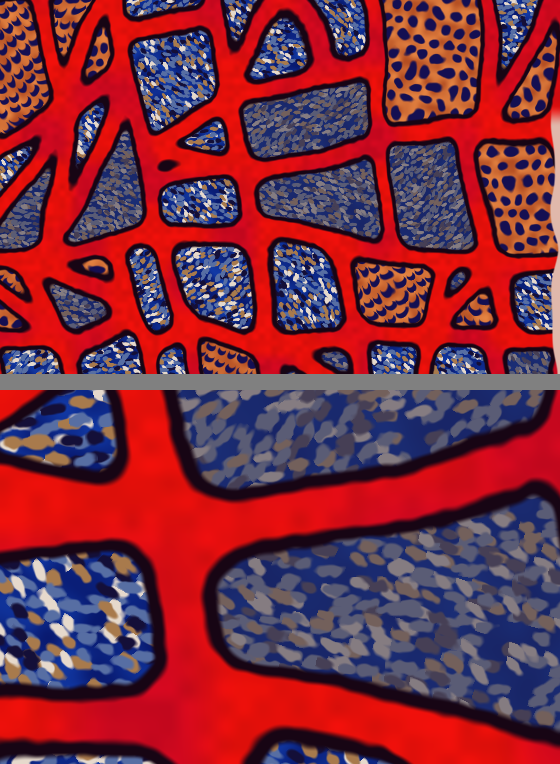
Top, the full canvas; bottom, a detail of the centre.
Write a Shadertoy shader that draws this pattern.

```glsl
// Red branching bands with dark outlines around dabbed blue and spotted orange panels.

float hash(vec2 p) {
    p = fract(p * vec2(0.1031, 0.1137) + 0.37);
    p += dot(p, p.yx + 33.33);
    return fract((p.x + p.y) * p.x * 17.3);
}

float noise(vec2 p) {
    vec2 i = floor(p), f = fract(p);
    f = f * f * (3.0 - 2.0 * f);
    return mix(mix(hash(i), hash(i + vec2(1, 0)), f.x),
               mix(hash(i + vec2(0, 1)), hash(i + vec2(1, 1)), f.x), f.y);
}

vec2 noise2(vec2 p) {
    return vec2(noise(p), noise(p + 41.7)) - 0.5;
}

float cross2(vec2 a, vec2 b) {
    return a.x * b.y - a.y * b.x;
}

// Distance to the left of the line a-b; collapsed sides are ignored
float sideDistance(vec2 p, vec2 a, vec2 b) {
    float len = length(b - a);
    return len < 0.001 ? 9.0 : cross2(b - a, p - a) / len;
}

// Splits the plane into slanted quads and triangles: x = rounded inner distance, y = panel id
vec2 panels(vec2 p) {
    vec2 a = vec2(-0.06), b = vec2(1.55, -0.06), c = vec2(1.55, 1.06), d = vec2(-0.06, 1.06);
    float id = 1.0;
    for (int i = 0; i < 5; i++) {
        float along = length(b - a) + length(c - d), across = length(c - b) + length(d - a);
        if (along * mix(0.7, 1.45, hash(vec2(id, 3.0))) < across) {
            vec2 first = a;
            a = b; b = c; c = d; d = first;
        }
        vec2 m = mix(a, b, mix(0.33, 0.67, hash(vec2(id, 11.0))));
        vec2 n = mix(d, c, mix(0.33, 0.67, hash(vec2(id, 23.0))));
        bool left = cross2(n - m, p - m) > 0.0;
        if (left) { b = m; c = n; } else { a = m; d = n; }
        id = id * 2.0 + (left ? 1.0 : 0.0);
    }
    // Some quads are cut along a diagonal
    if (hash(vec2(id, 37.0)) < 0.3) {
        bool left = cross2(c - a, p - a) > 0.0;
        if (left) b = c; else d = c;
        id = id * 2.0 + (left ? 1.0 : 0.0);
    }
    vec4 sides = vec4(sideDistance(p, a, b), sideDistance(p, b, c),
                      sideDistance(p, c, d), sideDistance(p, d, a));
    float reach = 0.06;
    return vec2(reach - length(max(reach - sides, 0.0)), id);
}

// Blue ground with rows of short cream, ochre and slate dabs
vec3 dabbedBlue(vec2 p, float id) {
    float dusk = step(0.76, hash(vec2(id, 71.0)));
    vec3 col = mix(vec3(0.03, 0.09, 0.42), vec3(0.07, 0.23, 0.66), noise(p * 38.0));
    col = mix(col, vec3(0.12, 0.16, 0.38), dusk * 0.7);
    for (int layer = 0; layer < 3; layer++) {
        float k = float(layer);
        vec2 q = p * vec2(48.0, 62.0) + noise2(p * 9.0 + k) * 2.0 + k * 7.37;
        q.x += 0.5 * mod(floor(q.y), 2.0);
        vec2 cell = floor(q);
        float pick = hash(cell + id), kind = hash(cell + id + 57.0);
        vec2 f = fract(q) - 0.5 - (vec2(pick, kind) - 0.5) * 0.3;
        f.y += f.x * (kind - 0.5);
        float r = length(f * vec2(0.85, 1.15)) + (noise(p * 170.0) - 0.5) * 0.25;
        vec3 dab = kind < 0.42 ? vec3(0.34, 0.43, 0.64)
                 : kind < 0.60 ? vec3(0.08, 0.06, 0.22)
                 : kind < 0.82 ? vec3(0.66, 0.48, 0.30) : vec3(0.90, 0.85, 0.80);
        dab = mix(dab, vec3(0.36, 0.33, 0.38), dusk * 0.7);
        col = mix(col, dab, smoothstep(0.47, 0.27, r) * step(pick, 0.66));
    }
    return col;
}

// Orange ground with navy discs or crescent scales
vec3 spottedOrange(vec2 p, float id) {
    vec3 col = mix(vec3(0.70, 0.30, 0.13), vec3(0.90, 0.52, 0.26), noise(p * 45.0));
    float scales = step(0.5, hash(vec2(id, 83.0)));
    vec2 q = p * mix(24.0, 30.0, scales) + noise2(p * 16.0) * 0.8;
    q.x += 0.5 * mod(floor(q.y), 2.0);
    vec2 f = fract(q) - 0.5 - (hash(floor(q)) - 0.5) * 0.12;
    float spot = length(f) - 0.34 + (noise(p * 70.0) - 0.5) * 0.16;
    spot = mix(spot, max(spot - 0.08, 0.36 - length(f - vec2(0.0, 0.38))), scales);
    return mix(vec3(0.08, 0.06, 0.32), col, smoothstep(-0.07, 0.08, spot));
}

void mainImage(out vec4 fragColor, in vec2 fragCoord) {
    vec2 p = fragCoord / iResolution.y;

    // Hand-drawn bending of the panel borders
    vec2 bent = p + noise2(p * 3.2) * 0.11 + noise2(p * 11.0) * 0.016;
    vec2 panel = panels(bent);
    float id = panel.y;
    float inset = panel.x - 0.016 - 0.006 * noise(p * 6.0);

    // Panel filling, turned to its own direction
    float angle = (hash(vec2(id, 53.0)) - 0.5) * 1.6;
    vec2 turned = mat2(cos(angle), sin(angle), -sin(angle), cos(angle)) * p + 3.0;
    vec3 fill = hash(vec2(id, 61.0)) < 0.25 ? spottedOrange(turned, id) : dabbedBlue(turned, id);

    // Bands, with crimson patches and faint brush grain
    vec3 red = mix(vec3(0.90, 0.06, 0.04), vec3(0.80, 0.03, 0.12), smoothstep(0.45, 0.85, noise(p * 8.0)));
    red *= 0.94 + 0.12 * noise(p * 60.0);

    // Dark outline between band and filling
    float ragged = inset + (noise(p * 75.0) - 0.5) * 0.003;
    vec3 col = mix(red, vec3(0.09, 0.02, 0.08), smoothstep(-0.004, 0.003, ragged));
    col = mix(col, fill, smoothstep(0.009, 0.015, ragged));

    // Bare pale margin at the lower right
    float margin = p.x - iResolution.x / iResolution.y + 0.018 + 0.03 * (noise(p.yy * 9.0) - 0.5);
    col = mix(col, vec3(0.88, 0.72, 0.67), smoothstep(-0.003, 0.003, margin) * smoothstep(0.72, 0.66, p.y));

    fragColor = vec4(col, 1.0);
}
```
